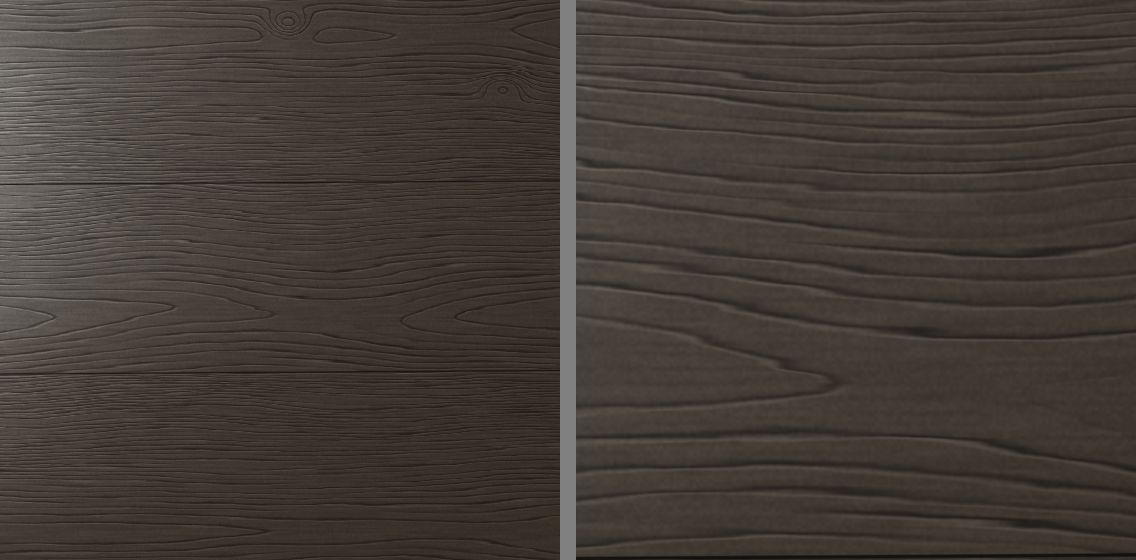
Left, the full canvas; right, a detail of the centre.
This texture is drawn by a Shadertoy shader. Its source:

```glsl
const vec3 DARK = vec3(0.208, 0.178, 0.151);
const vec3 LIGHT = vec3(0.475, 0.460, 0.440);
const vec3 SEAM_COLOR = vec3(0.06, 0.05, 0.045);
const float PLANK_HEIGHT = 0.3386;
const float PLANK_OFFSET = 0.0066;
const float PLANK_TILT = 0.0065;
const float SEAM_HALF_WIDTH = 0.0010;
const float HEART[3] = float[3](0.15, 0.30, 0.78);   // widest grain, per plank
const float RINGS[3] = float[3](48.0, 38.0, 47.0);   // grain density, per plank
const float ARCH[3] = float[3](0.6, 2.0, 1.3);       // bend of the heart, per plank
const vec2 KNOTS[2] = vec2[2](vec2(0.515, 0.957), vec2(0.900, 0.845));
const vec2 KNOT_SIZE = vec2(0.036, 0.023);
const float KNOT_RINGS = 5.0;
const float GROOVE_DEPTH = 0.38;
const float RIM_LIGHT = 0.55;
const float FIBRE = 0.13;
const float SPECKLE = 0.15;

float hash(vec2 p) {
    vec3 q = fract(vec3(p.xyx) * 0.1031);
    q += dot(q, q.yzx + 33.33);
    return fract((q.x + q.y) * q.z);
}

float noise(vec2 p) {
    vec2 i = floor(p), f = fract(p);
    f = f * f * (3.0 - 2.0 * f);
    return mix(mix(hash(i), hash(i + vec2(1, 0)), f.x),
               mix(hash(i + vec2(0, 1)), hash(i + vec2(1, 1)), f.x), f.y);
}

float plankCoord(vec2 p) {
    return (p.y - PLANK_TILT * p.x + PLANK_OFFSET) / PLANK_HEIGHT;
}

// Growth ring number: arches around the heart line, bent by noise and knots
float ringPhase(vec2 p, int row) {
    vec2 seed = vec2(17.0, 31.0) * float(row + 1);
    vec2 q = p;
    q.y += 0.030 * (noise(p * vec2(3.0, 7.0) + seed) - 0.5);
    q.y += 0.008 * (noise(p * vec2(7.0, 34.0) + seed) - 0.5);
    float d = plankCoord(q) - float(row) - HEART[row];
    float phase = RINGS[row] * pow(d * d + 0.0004, 0.75);
    phase += ARCH[row] * sin(3.14159 * p.x);
    phase += 2.2 * noise(p * vec2(3.5, 5.0) + seed.yx);
    for (int i = 0; i < 2; i++) {
        vec2 k = (p - KNOTS[i]) / KNOT_SIZE;
        phase += KNOT_RINGS * exp(-dot(k, k));
    }
    return phase;
}

void mainImage(out vec4 fragColor, in vec2 fragCoord) {
    vec2 p = fragCoord / iResolution.xy;
    float pixel = 1.0 / iResolution.y;
    float u = plankCoord(p);
    int row = int(clamp(floor(u), 0.0, 2.0));

    // Torn fibres shift the grain edges
    vec2 g = p;
    g.y += 0.0036 * (noise(p * vec2(15.0, 210.0)) - 0.5);
    g.y += 0.0011 * (noise(p * vec2(75.0, 300.0)) - 0.5);

    // Signed distance to the nearest ring line
    const float e = 0.0015;
    float phase = ringPhase(g, row);
    vec2 slope = vec2(ringPhase(g + vec2(e, 0), row),
                      ringPhase(g + vec2(0, e), row)) - phase;
    slope /= e;
    float density = max(length(slope), 12.0);
    float facing = slope.y / density;
    float lineDist = (fract(phase) - 0.5) / density * sign(facing);

    // Groove: crisp upper edge, soft lower side, then a thin lit lip
    float width = max(clamp(0.11 / density, 0.0008, 0.0015), 0.5 * pixel);
    float s = lineDist / (lineDist > 0.0 ? width * 1.5 : width * 0.85);
    float lip = (lineDist + 1.8 * width) / (0.85 * width);
    float ringId = floor(phase);
    float strength = smoothstep(0.0, 0.6, noise(vec2(p.x * 5.0, ringId * 7.3)));
    strength *= mix(0.65, 1.1, noise(vec2(p.x * 24.0, ringId * 3.7)));
    float groove = exp(-s * s) * strength;
    float rim = exp(-lip * lip) * strength * abs(facing);

    // Soft light falling from the upper left
    float fall = (p.y - 0.82) / 0.64;
    float glow = 0.92 * exp(-2.5 * p.x - fall * fall);
    glow *= 0.90 + 0.20 * noise(p * vec2(4.0, 14.0));
    vec3 color = mix(DARK, LIGHT, glow);
    color *= mix(vec3(1.02, 1.0, 0.97), vec3(1.0), smoothstep(0.0, 0.5, p.y));

    // Fine fibres along the grain, and matte surface grain
    float fibre = noise(p * vec2(20.0, 340.0) + 9.0) - 0.5;
    float speckle = 0.4 * noise(p * 300.0) + 0.6 * noise(p * 510.0 + 5.0) - 0.5;
    color *= 1.0 + FIBRE * fibre + SPECKLE * speckle;

    // Relief
    color *= 1.0 - GROOVE_DEPTH * groove;
    color += LIGHT * rim * RIM_LIGHT * (0.15 + 0.55 * glow);

    // Two joints between the three planks
    float seam = (abs(u - 1.5) - 0.5) * PLANK_HEIGHT;
    float gap = 1.0 - smoothstep(-pixel, pixel, abs(seam) - SEAM_HALF_WIDTH);
    float jointDist = (u - (u > 1.5 ? 2.0 : 1.0)) * PLANK_HEIGHT;
    float edge = (jointDist + 0.0035) / 0.0016;
    color += LIGHT * 0.12 * exp(-edge * edge) * noise(vec2(p.x * 30.0, float(row)));
    color = mix(color, SEAM_COLOR, gap * 0.9);

    fragColor = vec4(clamp(color, 0.0, 1.0), 1.0);
}
```
